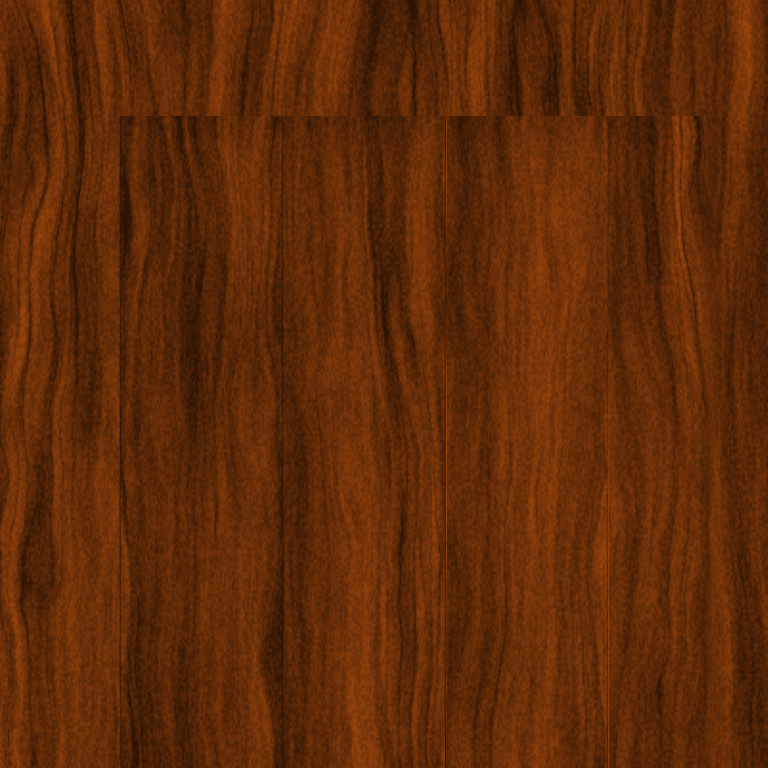
Give the GLSL for this texture, as a three.js fragment shader.

```glsl
varying vec2 vUv;

const vec3 DARK_WOOD = vec3(0.19, 0.08, 0.012);
const vec3 LIGHT_WOOD = vec3(0.60, 0.265, 0.047);
const vec3 SEAM_GLOW = vec3(0.68, 0.30, 0.06);

const float FIRST_SEAM = 0.1565;
const float BOARD_WIDTH = 0.2117;
const float JOINT_HEIGHT = 0.849;
const float JOINT_END = 0.935;
const float SEAM_WIDTH = 0.0011;
const float EDGE_SOFTNESS = 0.0008;

const float BAND_CONTRAST = 0.72;
const float PATCH_CONTRAST = 0.27;
const float LINE_CONTRAST = 0.52;
const float RING_CONTRAST = 0.27;
const float FIBRE_CONTRAST = 0.24;
const float PORE_CONTRAST = 0.30;

float hash(vec2 p) {
  vec3 q = fract(p.xyx * vec3(0.1031, 0.1030, 0.0973));
  q += dot(q, q.yzx + 33.33);
  return fract((q.x + q.y) * q.z);
}

float noise(vec2 p) {
  vec2 cell = floor(p);
  vec2 f = fract(p);
  f = f * f * (3.0 - 2.0 * f);
  float low = mix(hash(cell), hash(cell + vec2(1.0, 0.0)), f.x);
  float high = mix(hash(cell + vec2(0.0, 1.0)), hash(cell + 1.0), f.x);
  return mix(low, high, f.y);
}

float fbm(vec2 p) {
  float sum = 0.0;
  float weight = 0.533;
  for (int i = 0; i < 4; i++) {
    sum += weight * noise(p);
    p = p * 2.03 + 17.7;
    weight *= 0.5;
  }
  return sum;
}

// Narrow dark streaks along the middle level of a noise field
float streak(vec2 p, float sharpness) {
  return pow(1.0 - abs(2.0 * noise(p) - 1.0), sharpness);
}

float woodTone(vec2 uv, float board) {
  vec2 seed = vec2(37.3, 61.9) * (board + 2.0);

  // Slow bends and small kinks of the grain
  vec2 p = uv;
  p.x += 0.10 * (fbm(uv * vec2(3.5, 1.7) + seed) - 0.5);
  p.x += 0.014 * (noise(uv * vec2(20.0, 9.0) + seed) - 0.5);
  p.x += 0.006 * (fbm(uv * vec2(50.0, 30.0) + seed) - 0.5);

  float band = fbm(p * vec2(25.0, 1.1) + seed);
  float patches = noise(uv * vec2(9.0, 4.0) + seed.yx);
  float density = mix(0.35, 1.0, smoothstep(0.25, 0.6, noise(p * vec2(9.0, 1.0) + seed + 9.0)));
  float wide = streak(p * vec2(42.0, 1.6) + seed, 5.0);
  float narrow = streak(p * vec2(90.0, 3.0) + seed, 6.0);
  float lines = (0.7 * wide + 0.5 * narrow) * density;

  // Growth rings: a sharp bright edge that darkens sideways
  float phase = fract(22.0 * p.x + 4.0 * fbm(p * vec2(8.0, 1.2) + seed));
  float ring = (smoothstep(0.0, 0.14, phase) - phase) * density;

  float fibre = noise(p * vec2(200.0, 16.0) + seed);
  float pores = noise(uv * vec2(400.0, 250.0) + seed);

  return 0.5 + BAND_CONTRAST * (band - 0.5)
    + PATCH_CONTRAST * (patches - 0.5)
    - LINE_CONTRAST * (lines - 0.17)
    + RING_CONTRAST * (ring - 0.32)
    + FIBRE_CONTRAST * (fibre - 0.5)
    + PORE_CONTRAST * (pores - 0.5);
}

void main() {
  float column = (vUv.x - FIRST_SEAM) / BOARD_WIDTH;
  float board = clamp(floor(column), 0.0, 3.0);
  float across = column - board;

  // Lower boards end in a hard joint and fade out at the right
  float below = 1.0 - smoothstep(-EDGE_SOFTNESS, EDGE_SOFTNESS, vUv.y - JOINT_HEIGHT);
  float inside = smoothstep(-EDGE_SOFTNESS, EDGE_SOFTNESS, vUv.x - FIRST_SEAM);
  float fade = 1.0 - smoothstep(JOINT_END - 0.03, JOINT_END + 0.01, vUv.x);
  float mask = below * inside * fade;

  // Every second board is darker along its left side
  float boardTone = woodTone(vUv, board + 1.0);
  float sideShade = mod(board, 2.0) * (1.0 - smoothstep(0.1, 0.5, across));
  boardTone += 0.02 - 0.15 * sideShade;
  boardTone -= 0.10 * smoothstep(JOINT_HEIGHT - 0.05, JOINT_HEIGHT, vUv.y);
  float tone = mix(woodTone(vUv, 0.0), boardTone, mask);
  vec3 color = mix(DARK_WOOD, LIGHT_WOOD, clamp(tone, 0.0, 1.1));

  // Worn seams: a dark groove with a broken bright edge
  float nearest = clamp(floor(column + 0.5), 0.0, 3.0);
  float seamOffset = vUv.x - FIRST_SEAM - nearest * BOARD_WIDTH;
  float wear = noise(vec2(nearest * 7.3, vUv.y * 5.0));
  float groove = 1.0 - smoothstep(0.0, SEAM_WIDTH * 1.6, abs(seamOffset));
  float glow = 1.0 - smoothstep(0.0, SEAM_WIDTH, abs(seamOffset - SEAM_WIDTH));
  float glowAmount = step(1.5, nearest) * smoothstep(0.2, 0.6, wear);
  color *= 1.0 - 0.4 * groove * below * (0.4 + 0.6 * wear);
  color = mix(color, SEAM_GLOW, 0.85 * glow * below * glowAmount);

  gl_FragColor = vec4(color, 1.0);
}
```
